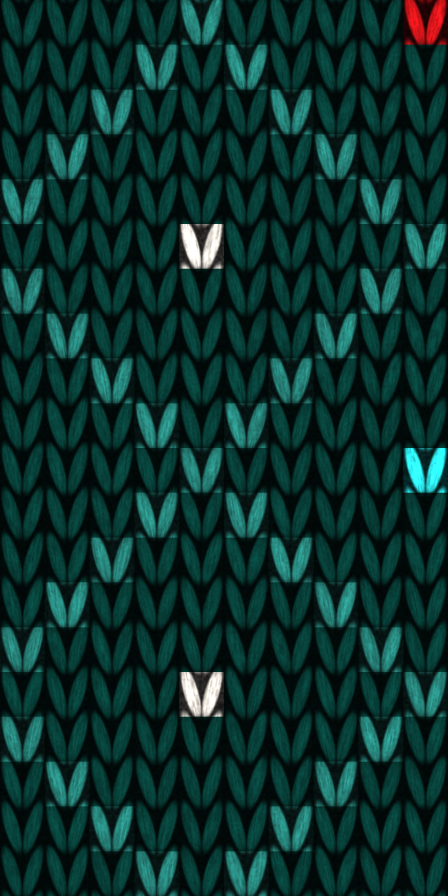
This pattern is drawn by a Shadertoy shader. Its source:

```glsl
const vec2 STITCHES = vec2(10.0, 20.0);    // stitches across and down
const float MOTIF = 10.0;                  // stitches per diamond
const float MOTIF_CENTER = 4.0;            // column of the diamond's axis
const vec2 LEAF_CENTER = vec2(0.235, 0.54); // from the middle of a stitch
const vec2 LEAF_RADIUS = vec2(0.185, 0.63);
const float LEAF_TILT = 0.27;
const float GAP_LIGHT = 0.13;
const float FIBER_DEPTH = 0.42;
const float GRAIN_DEPTH = 0.22;
const float LEAF_VARIATION = 0.12;
const int SAMPLES = 3;                     // antialiasing grid per axis

const vec3 GROUND = vec3(0.030, 0.270, 0.240);
const vec3 DIAMOND = vec3(0.165, 0.560, 0.520);
const vec3 IVORY = vec3(1.080, 1.050, 1.010);
const vec3 RED = vec3(0.900, 0.090, 0.110);
const vec3 CYAN = vec3(0.200, 1.060, 1.080);

float hash(vec2 p) {
    vec3 q = fract(p.xyx * vec3(0.1031, 0.1030, 0.0973));
    q += dot(q, q.yzx + 33.33);
    return fract((q.x + q.y) * q.z);
}

float noise(vec2 p) {
    vec2 i = floor(p), f = fract(p);
    f = f * f * (3.0 - 2.0 * f);
    return mix(mix(hash(i), hash(i + vec2(1, 0)), f.x),
               mix(hash(i + vec2(0, 1)), hash(i + vec2(1, 1)), f.x), f.y);
}

// Yarn colour from the chart; cell.y counts rows from the top
vec3 yarnColor(vec2 cell) {
    float row = mod(cell.y, MOTIF);
    float column = abs(cell.x - MOTIF_CENTER);
    float halfMotif = 0.5 * MOTIF;
    float halfWidth = halfMotif - abs(row - halfMotif);
    if (column < 0.5 && abs(row - halfMotif) < 0.5) return IVORY;
    if (column > halfMotif - 0.5 && row < 0.5)
        return cell.y < halfMotif ? RED : CYAN;
    return abs(column - halfWidth) < 0.5 ? DIAMOND : GROUND;
}

// Brightness of one leaf of yarn; p is relative to its stitch
float leafLight(vec2 p, float side, vec2 seed) {
    vec2 q = p - LEAF_CENTER;
    q.x -= LEAF_TILT * q.y;
    vec2 e = q / LEAF_RADIUS;
    float r = length(e);
    float body = 1.0 - smoothstep(0.72, 1.06, r);
    float roundness = sqrt(max(1.0 - 0.55 * r * r, 0.0));

    // Strands bow with the leaf and twist slightly across it
    float strand = q.x / (0.65 + 0.35 * sqrt(max(1.0 - e.y * e.y, 0.0)));
    vec2 offset = seed * vec2(17.0, 29.0) + side * 7.0 + 100.0;
    float fiber = noise(vec2(strand * 32.0 + q.y * 3.0, q.y * 4.5) + offset);
    float grain = noise(vec2(q.x * 26.0, q.y * 20.0) + offset * 1.7);
    float texture_ = 1.0 + FIBER_DEPTH * (fiber - 0.5)
                   + GRAIN_DEPTH * (grain - 0.5);
    float tone = 1.0 + LEAF_VARIATION * (hash(seed + side * 41.0) - 0.5);
    return body * roundness * texture_ * tone;
}

vec3 knit(vec2 uv) {
    vec2 p = uv * STITCHES;
    vec2 cell = floor(p);
    vec2 local = fract(p) - vec2(0.5, 0.0);
    float side = local.x < 0.0 ? 0.0 : 1.0;
    local.x = abs(local.x);

    // Leaves are taller than a row, so neighbours above and below reach in
    float light = 0.0;
    for (int j = -1; j <= 1; j++) {
        vec2 shift = vec2(0.0, float(j));
        light = max(light, leafLight(local - shift, side, cell + shift));
    }
    float gap = GAP_LIGHT * (0.6 + 0.8 * noise(p * 19.0));
    vec3 yarn = yarnColor(vec2(cell.x, STITCHES.y - 1.0 - cell.y));
    return yarn * mix(gap, 1.0, light);
}

void mainImage(out vec4 fragColor, in vec2 fragCoord) {
    vec3 color = vec3(0.0);
    for (int y = 0; y < SAMPLES; y++) {
        for (int x = 0; x < SAMPLES; x++) {
            vec2 jitter = (vec2(x, y) + 0.5) / float(SAMPLES) - 0.5;
            color += clamp(knit((fragCoord + jitter) / iResolution.xy), 0.0, 1.0);
        }
    }
    fragColor = vec4(color / float(SAMPLES * SAMPLES), 1.0);
}
```
